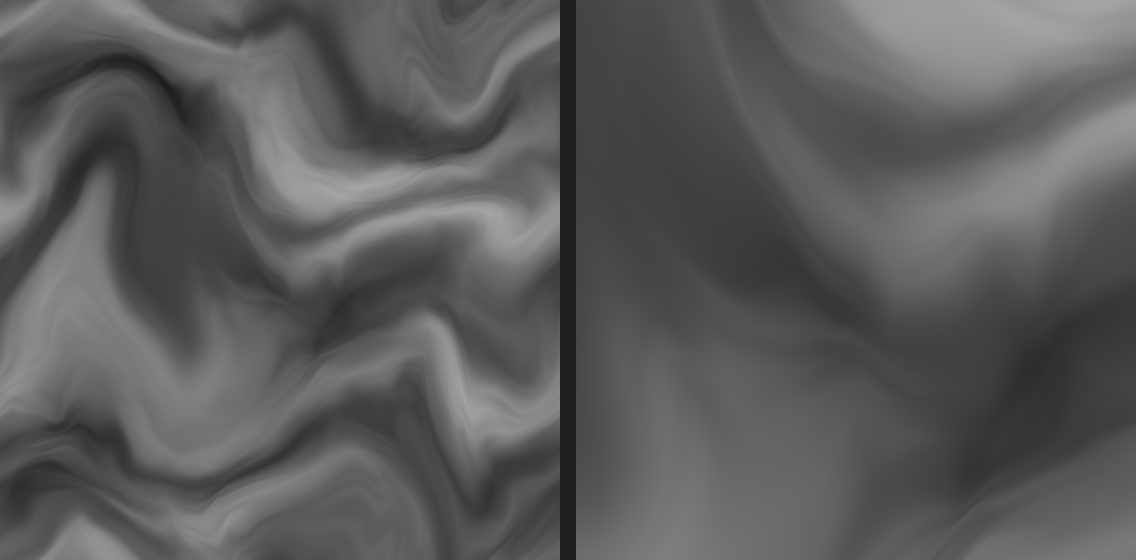
Left, the full canvas; right, a detail of the centre.
Give the GLSL for this texture, as a WebGL 2 fragment shader.

```glsl
#version 300 es
precision highp float;

uniform vec2 u_resolution;
out vec4 fragColor;

// Random unit vector for a lattice corner, wrapped to the cell count
vec2 gradientAt(vec2 corner, vec2 cells, float seed) {
    uvec2 c = uvec2(mod(corner, cells) + 0.5);
    uint h = c.x * 374761393u + c.y * 668265263u + uint(seed) * 974711u;
    h = (h ^ (h >> 13)) * 1274126177u;
    h = (h ^ (h >> 15)) * 739981u;
    h ^= h >> 16;
    float angle = float(h & 65535u) / 65536.0 * 6.28319;
    return vec2(cos(angle), sin(angle));
}

// Gradient noise that repeats over the unit square
float noise(vec2 uv, vec2 cells, float seed) {
    vec2 p = uv * cells;
    vec2 i = floor(p);
    vec2 f = p - i;
    vec2 s = f * f * f * (f * (f * 6.0 - 15.0) + 10.0);
    vec2 e = vec2(1.0, 0.0);
    float a = dot(gradientAt(i, cells, seed), f);
    float b = dot(gradientAt(i + e.xy, cells, seed), f - e.xy);
    float c = dot(gradientAt(i + e.yx, cells, seed), f - e.yx);
    float d = dot(gradientAt(i + e.xx, cells, seed), f - e.xx);
    return mix(mix(a, b, s.x), mix(c, d, s.x), s.y);
}

// Bends the plane with steep large folds, then smaller ripples
vec2 fold(vec2 p) {
    p.x += 0.10 * noise(p, vec2(3.0, 4.0), 11.0);
    p.y += 0.34 * noise(p, vec2(3.0, 2.0), 5.0);
    float size = 0.075;
    vec2 cells = vec2(5.0, 4.0);
    for (int i = 0; i < 3; i++) {
        float seed = 20.0 + 2.0 * float(i);
        p += size * vec2(noise(p, cells, seed), noise(p, cells, seed + 1.0));
        size *= 0.5;
        cells *= 2.0;
    }
    return p;
}

void main() {
    vec2 uv = gl_FragCoord.xy / u_resolution;
    vec2 p = fold(uv);

    // Broad layers running across the folds
    float tone = noise(p, vec2(2.0, 7.0), 31.0);
    tone += 0.5 * noise(p, vec2(2.0, 3.0), 37.0);
    tone += 0.45 * noise(p, vec2(4.0, 12.0), 41.0);

    // Faint drawn-out streaks and curls, present only in patches
    vec2 curl = p + 0.05 * vec2(noise(p, vec2(9.0, 13.0), 51.0), noise(p, vec2(13.0, 11.0), 53.0));
    float patches = smoothstep(-0.1, 0.4, noise(uv, vec2(5.0), 61.0));
    float streaks = noise(curl, vec2(8.0, 38.0), 67.0) + 0.5 * noise(curl, vec2(18.0, 76.0), 71.0);
    tone += (0.05 + 0.13 * patches) * streaks;
    tone += 0.10 * noise(curl, vec2(11.0, 15.0), 73.0);

    float grey = clamp(0.37 + 0.39 * tone, 0.12, 0.68);
    fragColor = vec4(vec3(grey), 1.0);
}
```
